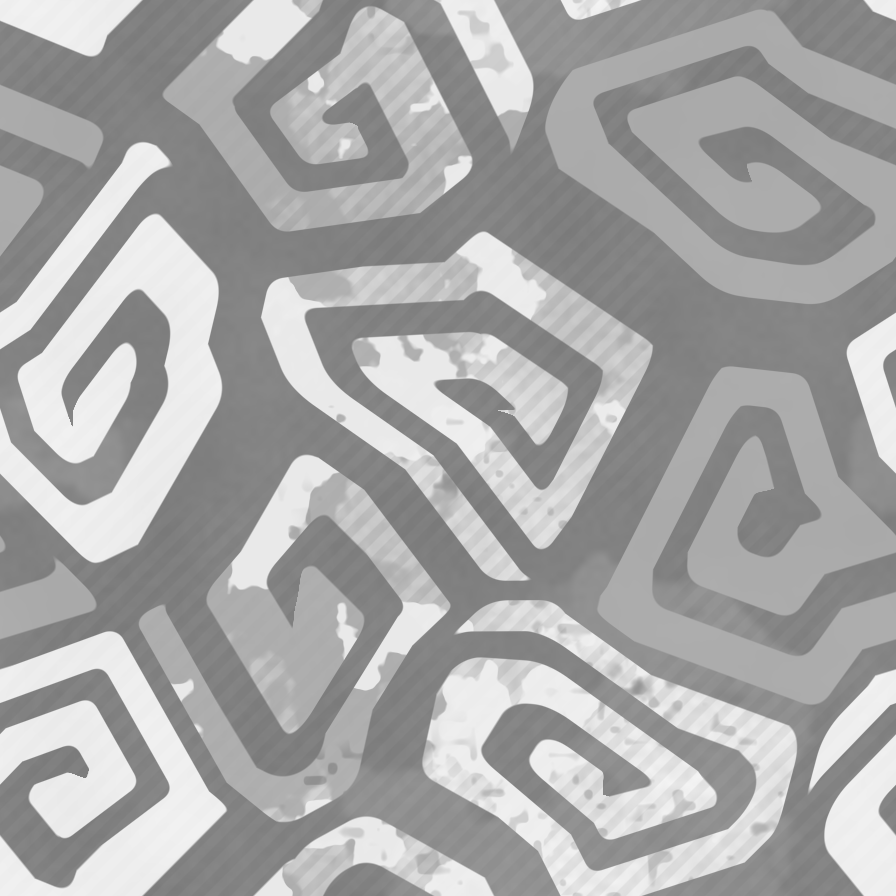
Reproduce this pattern procedurally as a three.js fragment shader.

```glsl
// Seamless grey maze of angular spiral bands with worn paint and faint diagonal stripes
varying vec2 vUv;

float hash(vec2 p) {
  vec3 q = fract(p.xyx * vec3(0.1031, 0.1030, 0.0973));
  q += dot(q, q.yzx + 33.33);
  return fract((q.x + q.y) * q.z);
}

// Value noise with n cells across, wrapping at the canvas edge
float noise(vec2 p, float n) {
  p *= n;
  vec2 i = floor(p) + 0.5;
  vec2 f = fract(p);
  f = f * f * (3.0 - 2.0 * f);
  float a = hash(mod(i, n) + n * 3.0);
  float b = hash(mod(i + vec2(1.0, 0.0), n) + n * 3.0);
  float c = hash(mod(i + vec2(0.0, 1.0), n) + n * 3.0);
  float d = hash(mod(i + 1.0, n) + n * 3.0);
  return mix(mix(a, b, f.x), mix(c, d, f.x), f.y);
}

float fbm(vec2 p, float n) {
  float sum = 0.0;
  float gain = 0.5;
  for (int i = 0; i < 5; i++) {
    sum += gain * noise(p, n);
    n *= 2.0;
    gain *= 0.5;
  }
  return sum / 0.96875;
}

float wave(float t) { return abs(fract(t) - 0.5); }

float smoothMin(float a, float b, float k) {
  float h = max(k - abs(a - b), 0.0) / k;
  return min(a, b) - h * h * k * 0.25;
}

const float CELLS = 4.0;
const float PERIOD = 0.083;

vec2 seedPoint(vec2 id) {
  vec2 c = mod(id + 0.5, CELLS);
  return id + 0.5 + 0.75 * (vec2(hash(c + 11.0), hash(c + 47.0)) - 0.5);
}

// Signed distance to the bands (positive inside); also returns the cell.
// Seeds sit on every other grid square, so cell sides run diagonally.
float spiralBands(vec2 p, out vec2 home) {
  vec2 g = p * CELLS;
  vec2 base = floor(g);
  vec2 toHome = vec2(0.0);
  float best = 1e3;
  home = base;
  for (int y = -2; y <= 2; y++) {
    for (int x = -2; x <= 2; x++) {
      vec2 id = base + vec2(float(x), float(y));
      vec2 r = seedPoint(id) - g;
      if (mod(id.x + id.y + 0.5, 2.0) < 1.0 && dot(r, r) < best) {
        best = dot(r, r);
        home = id;
        toHome = r;
      }
    }
  }

  // Shift half of each cell's sides by half a period, so rings become spirals
  vec2 cell = mod(home + 0.5, CELLS);
  float start = hash(cell + 5.0);
  float hand = hash(cell + 29.0) < 0.5 ? -1.0 : 1.0;
  float here = atan(-toHome.y, -toHome.x + 1e-5) / 6.28319 + start;
  float border = 10.0;
  float phase = 100.0;
  for (int y = -3; y <= 3; y++) {
    for (int x = -3; x <= 3; x++) {
      vec2 o = vec2(float(x), float(y));
      if (mod(o.x + o.y + 0.5, 2.0) > 1.0 || dot(o, o) < 0.5) continue;
      vec2 r = seedPoint(home + o) - g;
      vec2 n = normalize(r - toHome);
      float d = dot(0.5 * (r + toHome), n) / CELLS - 0.013;
      float turn = atan(n.y, n.x) / 6.28319 + start;
      turn += floor(here - turn + 0.5);
      float far = 8.0 * max(0.0, abs(turn - here) - 0.34);
      border = smoothMin(border, d, 0.018);
      phase = smoothMin(phase, d / PERIOD - hand * floor(2.0 * turn) * 0.5 + far, 0.2);
    }
  }
  float band = 0.295 - abs(fract(phase + 0.3) - 0.5);
  return smoothMin(band * PERIOD, border, 0.008);
}

void main() {
  vec2 p = vUv;

  // Fold the plane so that long straight bands break into zigzags
  vec2 fold = vec2(0.15 * wave(2.0 * p.y - p.x), 0.15 * wave(2.0 * p.x + p.y + 0.3));
  vec2 home;
  float d = spiralBands(p + fold, home);

  // Weathering
  float cloud = fbm(p, 4.0);
  float blotch = fbm(p + 0.37, 9.0);
  float grain = noise(p, 120.0) - 0.5;
  float stripe = smoothstep(0.2, 0.3, wave((p.x - p.y) * 34.0)) - 0.5;
  float stripeMask = smoothstep(0.35, 0.6, noise(p, 6.0));

  float ground = 0.508 + 0.06 * (blotch - 0.5) + 0.018 * stripe * stripeMask + 0.015 * grain;
  ground += 0.055 * smoothstep(0.6, 0.66, cloud);

  // Flat white, flat grey, or lighter and darker worn paint, by cell
  float kind = mod(home.x + 2.0 * home.y + 0.5, 4.0);
  float worn = (kind < 3.0 ? 0.83 : 0.77) + 0.3 * (cloud - 0.5) + 0.05 * stripe + 0.04 * grain;
  worn = mix(worn, 0.67, 0.85 * smoothstep(0.55, 0.59, fbm(p + 0.71, 7.0)));
  worn = mix(worn, 0.94, 0.9 * smoothstep(0.57, 0.59, blotch));
  worn -= 0.12 * smoothstep(0.7, 0.85, noise(p, 70.0)) * smoothstep(0.48, 0.58, cloud);
  float paint = worn;
  if (kind < 1.0) paint = 0.93 + 0.04 * (blotch - 0.5) + 0.008 * stripe;
  else if (kind < 2.0) paint = 0.67 + 0.03 * (blotch - 0.5);

  gl_FragColor = vec4(vec3(mix(ground, paint, smoothstep(-0.001, 0.001, d))), 1.0);
}
```
